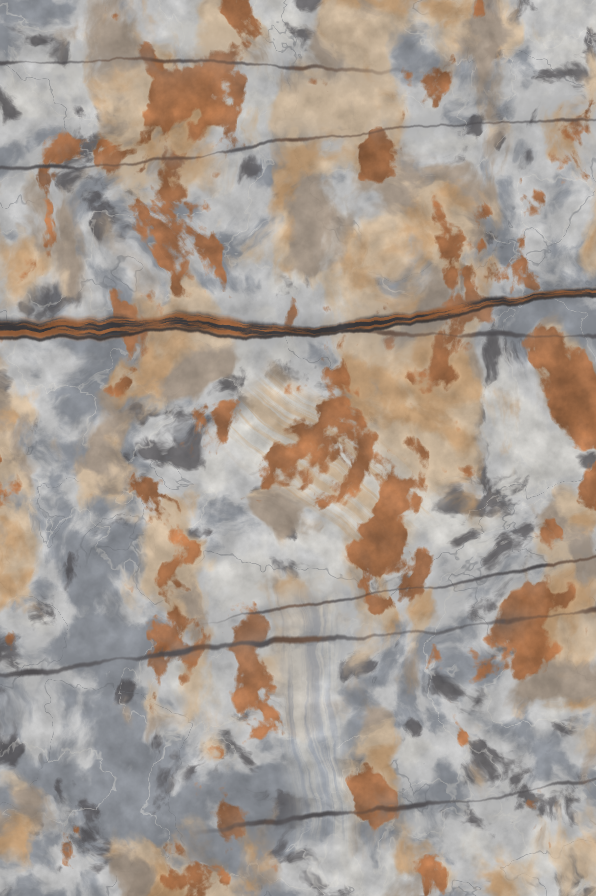
A WebGL 1 fragment shader for this texture:

```glsl
precision highp float;
uniform vec2 u_resolution;

const vec3 SLATE = vec3(0.53, 0.545, 0.57);
const vec3 PALE  = vec3(0.735, 0.735, 0.735);
const vec3 MILK  = vec3(0.81, 0.80, 0.775);
const vec3 SAND  = vec3(0.79, 0.70, 0.59);
const vec3 OCHRE = vec3(0.74, 0.59, 0.43);
const vec3 TAUPE = vec3(0.61, 0.55, 0.49);
const vec3 RUST  = vec3(0.60, 0.39, 0.25);
const vec3 DARK  = vec3(0.31, 0.30, 0.31);

float hash(vec2 p) {
  return fract(sin(dot(p, vec2(127.1, 311.7))) * 43758.55);
}

float noise(vec2 p) {
  vec2 i = floor(p), f = fract(p);
  f = f * f * (3.0 - 2.0 * f);
  return mix(mix(hash(i), hash(i + vec2(1.0, 0.0)), f.x),
             mix(hash(i + vec2(0.0, 1.0)), hash(i + 1.0), f.x), f.y);
}

float fbm(vec2 p) {
  float sum = 0.0, amp = 0.5;
  for (int i = 0; i < 6; i++) {
    sum += amp * noise(p);
    p = mat2(1.6, 1.2, -1.2, 1.6) * p + 7.3;
    amp *= 0.5;
  }
  return sum / 0.984;
}

// Soft bump around a centre, used to steer where stains gather
float bump(vec2 p, vec2 centre, vec2 size) {
  vec2 d = (p - centre) / size;
  return exp(-dot(d, d));
}

// Signed height above a wandering, nearly level crack
float above(vec2 p, float start, float slope, float seed) {
  float wander = 0.025 * (fbm(vec2(p.x * 6.0, seed)) - 0.5);
  float jitter = 0.008 * (fbm(vec2(p.x * 45.0, seed)) - 0.5);
  return p.y - start - slope * p.x - wander - jitter;
}

float stroke(float d, float width) {
  float soft = 0.7 / u_resolution.y;
  return 1.0 - smoothstep(width * 0.4 - soft, width + soft, abs(d));
}

// Dark core (x) and bruised surroundings (y) of a thin crack
vec2 crack(vec2 p, float start, float slope, float width, float seed) {
  float d = above(p, start, slope, seed);
  float wear = noise(vec2(p.x * 30.0, seed + 5.0));
  float core = stroke(d, width * (0.3 + wear)) * (0.35 + 0.65 * wear);
  return vec2(core, exp(-abs(d) / 0.016) * wear);
}

// Banded slab along a segment: mask (x) and fine stripes (y)
vec2 slab(vec2 p, vec2 a, vec2 b, float radius) {
  vec2 axis = normalize(b - a), r = p - a;
  float side = dot(r, vec2(-axis.y, axis.x));
  float along = dot(r, axis);
  float past = max(-along, along - length(b - a));
  float mask = 1.0 - smoothstep(-0.02, 0.015, max(abs(side) - radius, past));
  return vec2(mask, fbm(vec2(side * 130.0, along * 6.0)));
}

void main() {
  vec2 p = gl_FragCoord.xy / u_resolution.y;
  vec2 warp = vec2(fbm(p * 8.0), fbm(p * 8.0 + 17.0)) - 0.5;
  vec2 q = p + 0.09 * warp;
  float grain = fbm(p * 55.0);

  // Cloudy blue-grey stone with fragments and mottling
  float mottle = fbm(q * 32.0) - 0.5;
  float cloud = fbm(q * 8.0 + 3.0) + 0.6 * mottle;
  vec3 col = mix(SLATE, PALE, smoothstep(0.32, 0.50, cloud));
  col = mix(col, MILK, 0.6 * smoothstep(0.56, 0.74, cloud));
  float bruise = fbm(q * 22.0 + 61.0);
  col = mix(col, DARK, 0.75 * smoothstep(0.62, 0.74, bruise));

  // Hairline veins, pale and dark
  float vein = abs(fbm(q * 13.0 + 29.0) - 0.5);
  float hair = abs(fbm(q * 7.0 + 83.0) - 0.47);
  col = mix(col, MILK, 0.4 * (1.0 - smoothstep(0.0, 0.014, vein)));
  col = mix(col, SLATE * 0.8, 0.4 * (1.0 - smoothstep(0.0, 0.006, hair)));

  // Sandy, ochre and taupe stains, drawn out vertically
  float gather = bump(p, vec2(0.25, 0.22), vec2(0.06, 0.26))
               + bump(p, vec2(0.42, 0.58), vec2(0.26, 0.06))
               + 0.7 * bump(p, vec2(0.50, 0.93), vec2(0.20, 0.07))
               + 0.6 * bump(p, vec2(0.65, 0.45), vec2(0.06, 0.20));
  float seep = fbm(q * vec2(15.0, 8.0) + 41.0) + 0.15 * gather + 0.2 * mottle;
  float stain = smoothstep(0.50, 0.64, seep);
  vec3 warm = mix(SAND, OCHRE, smoothstep(0.45, 0.68, fbm(q * 22.0 + 9.0)));
  warm = mix(warm, TAUPE, smoothstep(0.47, 0.62, fbm(q * 17.0 + 71.0)));
  col = mix(col, warm, 0.88 * stain);

  // Banded slabs, one slanted and one upright
  vec2 slanted = slab(p + 0.03 * warp, vec2(0.27, 0.56), vec2(0.46, 0.41), 0.05);
  vec2 upright = slab(p + 0.05 * warp, vec2(0.36, 0.06), vec2(0.34, 0.34), 0.035);
  vec3 bands = mix(SAND, MILK, smoothstep(0.32, 0.58, slanted.y));
  col = mix(col, bands, 0.85 * slanted.x);
  bands = mix(SLATE * 1.2, MILK, smoothstep(0.25, 0.6, upright.y));
  col = mix(col, bands, 0.75 * upright.x);

  // Rust patches with ragged rims, mostly inside the stains
  float rustField = fbm(q * vec2(17.0, 11.0) + 57.0) + 0.07 * stain;
  float rust = smoothstep(0.66, 0.73, rustField + 0.25 * (grain - 0.5));
  col = mix(col, RUST * (0.65 + 0.7 * fbm(p * 40.0)), 0.9 * rust);

  // Thin cracks
  vec2 thin = crack(p, 0.248, 0.105, 0.0040, 1.0);
  thin = max(thin, crack(p, 0.265, 0.165, 0.0024, 12.0) * smoothstep(0.2, 0.3, p.x));
  thin = max(thin, crack(p, 0.035, 0.135, 0.0032, 23.0) * smoothstep(0.2, 0.3, p.x));
  thin = max(thin, crack(p, 0.807, 0.095, 0.0026, 34.0));
  thin = max(thin, crack(p, 0.928, 0.0, 0.0026, 45.0) * smoothstep(0.5, 0.3, p.x));
  thin = max(thin, crack(p, 0.628, 0.003, 0.0034, 56.0) * smoothstep(0.2, 0.35, p.x));
  col = mix(col, SLATE * 0.72, 0.7 * thin.y * smoothstep(0.35, 0.6, grain));
  col = mix(col, mix(DARK, RUST * 0.8, 0.5 * stain), thin.x);

  // Main fissure filled with streaked brown, lifting and thinning rightward
  float lift = 0.03 * smoothstep(0.45, 0.68, p.x);
  float d = above(p - vec2(0.0, lift), 0.625, 0.035, 67.0);
  float width = mix(0.014, 0.006, smoothstep(0.1, 0.6, p.x))
              * (0.6 + 0.7 * noise(vec2(p.x * 24.0, 8.0)));
  float streak = fbm(vec2(p.x * 24.0, d * 260.0));
  vec3 fill = mix(DARK * 0.75, RUST * 0.95, smoothstep(0.35, 0.65, streak));
  col = mix(col, SLATE * 0.75, 0.3 * exp(-abs(d) / 0.015));
  col = mix(col, fill, stroke(d, width));
  col = mix(col, DARK * 0.6, 0.75 * stroke(d + width * 0.7, 0.0025));

  col *= 1.0 + 0.36 * (grain - 0.5);
  gl_FragColor = vec4(clamp(col, 0.0, 1.0), 1.0);
}
```
